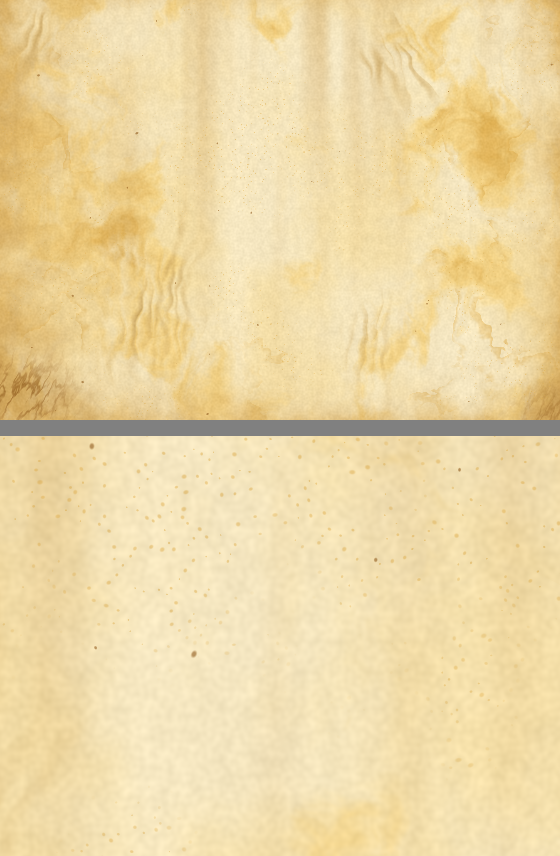
Top: the whole. Bottom: its middle third, enlarged.
Write a Shadertoy shader that draws this texture.

```glsl
// Aged parchment: soft vertical folds, golden water stains, creases and worn edges.

const vec3 CREAM  = vec3(0.962, 0.908, 0.765);
const vec3 BUTTER = vec3(0.960, 0.875, 0.655);
const vec3 YELLOW = vec3(0.955, 0.830, 0.530);
const vec3 GOLD   = vec3(0.870, 0.680, 0.310);
const vec3 TAN    = vec3(0.840, 0.700, 0.450);
const vec3 UMBER  = vec3(0.560, 0.350, 0.110);

vec2 hash2(vec2 cell) {
    vec3 h = fract(cell.xyx * vec3(0.1031, 0.1030, 0.0973));
    h += dot(h, h.yzx + 33.33);
    return fract((h.xx + h.yz) * h.zy);
}

vec2 gradientAt(vec2 cell) {
    float angle = 6.2832 * hash2(cell).x;
    return vec2(cos(angle), sin(angle));
}

float gradientNoise(vec2 p) {
    vec2 i = floor(p), f = p - i;
    vec2 u = f * f * f * (f * (f * 6.0 - 15.0) + 10.0);
    vec2 x = vec2(1.0, 0.0), y = vec2(0.0, 1.0);
    float low = mix(dot(gradientAt(i), f), dot(gradientAt(i + x), f - x), u.x);
    float high = mix(dot(gradientAt(i + y), f - y), dot(gradientAt(i + 1.0), f - 1.0), u.x);
    return mix(low, high, u.y);
}

float fbm(vec2 p, int octaves) {
    float sum = 0.0, amp = 0.8;
    for (int i = 0; i < octaves; i++) {
        sum += amp * gradientNoise(p);
        p = mat2(1.6, 1.2, -1.2, 1.6) * p + 17.3;
        amp *= 0.55;
    }
    return sum;
}

float bell(float x, float centre, float width) {
    float d = (x - centre) / width;
    return exp(-d * d);
}

vec2 rotate(vec2 p, float angle) {
    float c = cos(angle), s = sin(angle);
    return vec2(c * p.x - s * p.y, s * p.x + c * p.y);
}

// Signed light and shadow of long creases inside a soft ellipse
float creases(vec2 p, vec2 centre, vec2 size, float angle, float density) {
    vec2 q = rotate(p - centre, angle);
    float patchMask = 1.0 - smoothstep(0.3, 1.1, length(q / size) + 0.6 * fbm(p * 8.0, 4));
    vec2 r = vec2(q.x * density + 1.6 * fbm(q * 6.0, 3), q.y * 5.5) + centre * 31.0;
    float ridge = abs(gradientNoise(r)) - abs(gradientNoise(r + vec2(0.22, 0.0)));
    return patchMask * (ridge + 0.35 * gradientNoise(r * 0.6));
}

// Scattered tiny flecks, one candidate per cell of a bent grid
float flecks(vec2 p, float density, float share) {
    vec2 g = rotate(p, 0.6) * density + 0.8 * gradientNoise(p * 23.0);
    vec2 h = hash2(floor(g) + 71.0), k = hash2(floor(g) + 9.0);
    float radius = mix(0.1, 0.3, k.x);
    float d = length(fract(g) - 0.3 - 0.4 * h);
    return (1.0 - smoothstep(radius * 0.3, radius, d)) * step(k.y, share);
}

void mainImage(out vec4 fragColor, in vec2 fragCoord) {
    vec2 uv = fragCoord / iResolution.xy;
    vec2 p = fragCoord / iResolution.y;
    vec2 warp = vec2(fbm(p * 5.0, 4), fbm(p * 5.0 + 40.0, 4));
    float ragged = fbm(p * 7.0 + 5.0, 6);
    float mottle = fbm(p * vec2(17.0, 13.0) + warp, 5);

    // Broad tint and regions prone to staining
    float sides = smoothstep(0.12, 0.38, abs(uv.x - 0.5));
    float foot = 1.0 - smoothstep(0.05, 0.35, uv.y);
    float aged = max(sides * mix(1.0, 0.55, smoothstep(0.65, 0.95, uv.y)), 0.8 * foot);
    float warmth = fbm(p * 2.2 + 8.0, 4) + 0.25 * mottle + 0.3 * bell(uv.y, 0.4, 0.3);
    vec3 col = mix(CREAM, BUTTER, smoothstep(-0.2, 0.6, warmth));

    // Water stains with soft hearts and crisp rims
    float stain = 1.15 * fbm(p * vec2(4.4, 3.6) + 0.35 * warp + 3.0, 6) + 0.36 * aged - 0.24;
    col = mix(col, YELLOW, 0.95 * smoothstep(-0.02, 0.3, stain));
    col = mix(col, GOLD, 0.85 * smoothstep(0.22, 0.7, stain));
    float tide = fbm(p * 5.5 + 0.35 * warp + 60.0, 5) + 0.15 * aged;
    float rim = smoothstep(0.20, 0.22, tide) * (1.0 - smoothstep(0.22, 0.38, tide));
    col = mix(col, GOLD, 0.5 * rim * aged * smoothstep(-0.2, 0.3, ragged));
    float bleach = smoothstep(0.12, 0.5, fbm(p * 5.0 + 0.4 * warp + 90.0, 5));
    col = mix(col, CREAM, 0.6 * bleach);

    // Vertical folds fading downwards
    float foldX = uv.x + 0.006 * gradientNoise(vec2(uv.x * 4.0, uv.y * 5.0));
    float fade = mix(0.25, 1.0, smoothstep(0.15, 1.0, uv.y));
    float fold = 0.8 * gradientNoise(vec2(foldX * 13.0, uv.y * 0.9)) + 0.5 * gradientNoise(vec2(foldX * 37.0, uv.y * 1.6));
    float shade = max(fold, 0.0) + 0.4 * bell(foldX, 0.37, 0.02) + 0.35 * bell(foldX, 0.575, 0.014);
    col = mix(col, TAN, 0.75 * fade * shade);
    col = mix(col, CREAM + 0.015, 0.65 * bell(foldX, 0.425, 0.022));

    // Worn margins, widest on the left
    float margin = 0.85 * exp(-uv.x / 0.11) + 0.65 * exp((uv.x - 1.0) / 0.04)
                 + 0.6 * exp(-uv.y / 0.045) + 0.25 * exp((uv.y - 1.0) / 0.02);
    float wear = clamp(margin * (1.0 + 1.2 * ragged), 0.0, 0.95);
    col = mix(col, mix(TAN, GOLD, 0.4 + 0.5 * mottle), wear);

    // Crumpled patches
    float relief = creases(p, vec2(0.36, 0.28), vec2(0.16, 0.25), 0.12, 26.0)
                 + 1.2 * creases(p, vec2(0.95, 0.84), vec2(0.11, 0.14), -0.45, 30.0)
                 + 0.7 * creases(p, vec2(0.89, 0.16), vec2(0.07, 0.2), 0.0, 28.0)
                 + creases(p, vec2(0.09, 0.9), vec2(0.07, 0.09), 0.3, 30.0);
    col = mix(col, mix(TAN, GOLD, 0.3) * 0.93, clamp(2.0 * relief, 0.0, 0.85));
    col = mix(col, CREAM, clamp(-1.6 * relief, 0.0, 0.65));

    // Scorched lower corners with fibrous streaks
    vec2 right = uv - vec2(1.0, 0.0), left = uv - vec2(0.04, 0.06);
    float corner = exp(-dot(left, left) / 0.006) + 0.5 * exp(-dot(right, right) / 0.006);
    float fibre = 1.0 - smoothstep(0.0, 0.14, abs(fbm(rotate(p, 0.5) * vec2(26.0, 9.0), 4)));
    col = mix(col, UMBER, clamp(corner * (0.25 + 0.9 * max(ragged, 0.0) + 0.5 * fibre), 0.0, 0.8));

    // Rust flecks, mottling and paper grain
    float dusty = smoothstep(-0.05, 0.4, fbm(p * 4.0 + 21.0, 4) + 0.2 * bell(uv.y, 0.6, 0.2));
    col = mix(col, GOLD, 0.5 * dusty * flecks(p, 120.0, 0.3));
    col = mix(col, UMBER, 0.6 * flecks(p + 0.37, 75.0, 0.004));
    col += vec3(0.6, 0.85, 1.3) * (0.035 * mottle * mix(0.6, 1.3, aged));
    col += 0.035 * fbm(p * vec2(60.0, 45.0), 3) + 0.035 * gradientNoise(p * 170.0);

    fragColor = vec4(clamp(col, 0.0, 1.0), 1.0);
}
```
